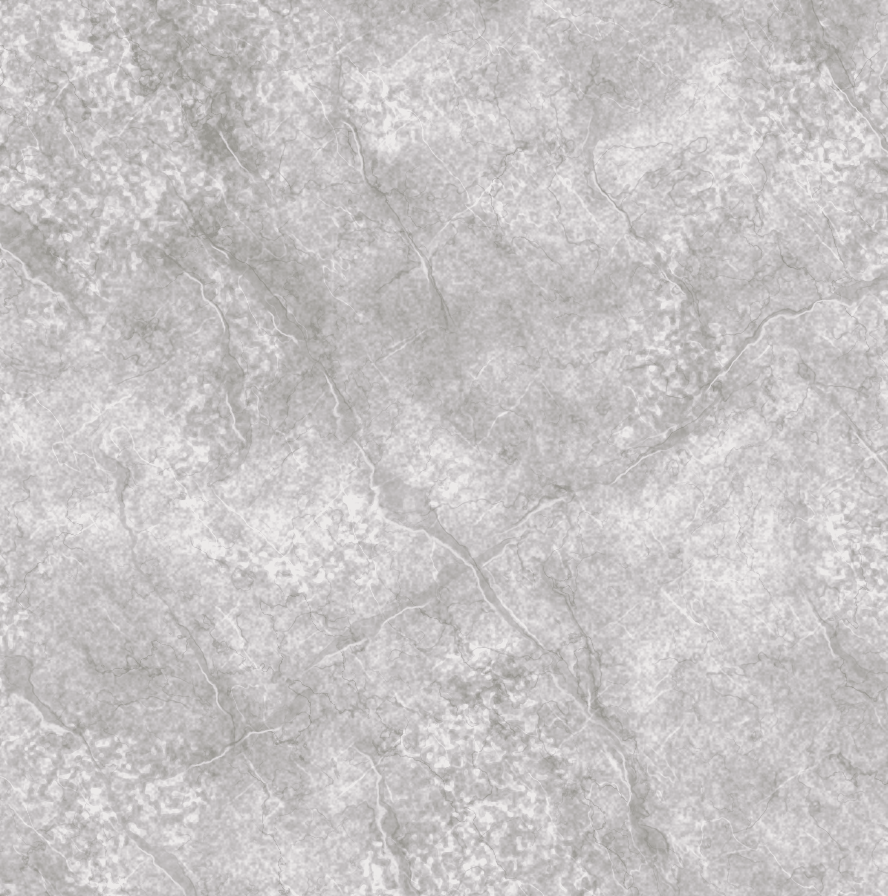
Write a WebGL 1 fragment shader that draws this texture.

```glsl
precision highp float;
// Pale grey marble: mottled, frosted stone crossed by diagonal veins.
// Layers of value noise set one tone; warped line distances add the veins,
// noise contours add the hairline cracks, and a jittered grid adds streaks.
uniform vec2 u_resolution;

float hash(vec2 p) {
  vec3 q = fract(p.xyx * 0.1031);
  q += dot(q, q.yzx + 33.33);
  return fract((q.x + q.y) * q.z);
}

float noise(vec2 p) {
  vec2 i = floor(p), f = fract(p);
  f = f * f * (3.0 - 2.0 * f);
  return mix(mix(hash(i), hash(i + vec2(1.0, 0.0)), f.x),
             mix(hash(i + vec2(0.0, 1.0)), hash(i + 1.0), f.x), f.y);
}

float fbm(vec2 p) {
  float sum = 0.0, amp = 0.52;
  for (int i = 0; i < 5; i++) {
    sum += amp * noise(p);
    p = mat2(0.8, 0.6, -0.6, 0.8) * p * 2.03 + 17.3;
    amp *= 0.5;
  }
  return sum;
}

vec2 fbm2(vec2 p) {
  return vec2(fbm(p), fbm(p + 41.7)) - 0.5;
}

// Coordinates along and across a line at the given angle
vec2 alongLine(vec2 p, float angle) {
  float c = cos(angle), s = sin(angle);
  return vec2(c * p.x + s * p.y, c * p.y - s * p.x);
}

// Thin contour of a noise field, broken up by a second field
float cracks(vec2 p, float width) {
  float line = 1.0 - smoothstep(0.0, width, abs(fbm(p) - 0.5));
  return line * smoothstep(0.42, 0.6, fbm(p * 0.8 + 63.0));
}

// Short tapered white scratches, one per chosen grid cell
float streaks(vec2 p, float cells, float px) {
  float sum = 0.0;
  vec2 g = p * cells;
  for (int y = -1; y <= 1; y++) {
    for (int x = -1; x <= 1; x++) {
      vec2 id = floor(g) + vec2(float(x), float(y));
      vec2 centre = id + vec2(hash(id + 3.1), hash(id + 8.7));
      float tilt = hash(id + 5.3);
      float angle = tilt < 0.55 ? 0.4 + tilt : -1.5 + 0.8 * tilt;
      vec2 q = alongLine(g - centre, angle);
      float taper = 1.0 - smoothstep(0.1, 0.2 + 0.65 * hash(id + 1.9), abs(q.x));
      float line = 1.0 - smoothstep(0.0, 0.0012 + px, abs(q.y) / cells);
      sum += line * taper * step(0.5, hash(id + 12.4));
    }
  }
  return min(sum, 1.0);
}

// Diagonal veins: x = soft shadow, y = grey body, z = white edge, w = dark edge
vec4 veins(vec2 p, float px) {
  vec4 v = vec4(0.0);
  for (int i = 0; i < 19; i++) {
    float k = float(i);
    vec2 centre = fract(vec2(0.42, 0.50) + k * vec2(0.7549, 0.5698));
    float angle = -0.86 - 0.45 * hash(vec2(k, 4.0)) * min(k, 1.0);
    if (mod(k, 5.0) == 2.0) angle = 0.5;
    vec2 q = alongLine(p - centre, angle);
    float reach = 0.13 + 0.45 / (1.0 + 0.7 * k);
    float taper = 1.0 - smoothstep(0.5 * reach, reach, abs(q.x));
    float swell = noise(vec2(q.x * 17.0, k * 7.0));
    float width = (0.0015 + 0.012 * swell * swell) * taper;
    float body = 1.0 - smoothstep(width - px, width + px, abs(q.y));
    float light = 1.0 - smoothstep(0.0, 0.0018 + px, abs(q.y + width));
    light *= smoothstep(0.45, 0.65, noise(vec2(q.x * 22.0, k * 5.0 + 2.0)));
    float dark = 1.0 - smoothstep(0.0, 0.001 + px, abs(q.y - width));
    dark *= smoothstep(0.3, 0.6, noise(vec2(q.x * 25.0, k * 9.0 + 4.0)));
    v = max(v, taper * vec4(exp(-abs(q.y) * 40.0), body, light, dark));
  }
  return v;
}

void main() {
  vec2 p = gl_FragCoord.xy / u_resolution.y;
  float px = 1.0 / u_resolution.y;
  vec2 bend = fbm2(p * 5.0);
  vec2 jag = fbm2(p * 34.0 + 9.0);

  // Mottled ground, from broad clouds down to sharp grain
  float tone = -0.04 + 2.1 * (fbm(p * 4.5 + bend) - 0.5);
  tone += 1.5 * (fbm(p * 23.0 + 3.0 * bend + 5.0) - 0.5);
  tone += 0.7 * (noise(p * 150.0 + 3.0 * jag) - 0.5);
  tone += 0.95 * (noise(p * 310.0) - 0.5) + 0.45 * (noise(p * 490.0 + 7.0) - 0.5);

  // Frosted patches of bright crystals and dark pits
  float frost = smoothstep(0.48, 0.64, fbm(p * 6.5 + 2.0 * bend + 23.0));
  float crystal = noise(p * 165.0 + 2.0 * jag);
  tone += frost * (0.8 * smoothstep(0.5, 0.75, crystal) - 0.4 * smoothstep(0.4, 0.2, crystal));

  // Hairline cracks, coarse and fine, stretched down the diagonal
  vec2 slant = alongLine(p, -0.95) * vec2(0.65, 1.2);
  tone -= 0.95 * cracks(slant * 8.0 + 0.4 * jag, 0.014);
  tone -= 0.8 * cracks(p * 17.0 + bend + 31.0, 0.026);
  tone -= 0.6 * cracks(p * 36.0 + 2.0 * bend + 11.0, 0.04);
  tone += 0.7 * cracks(slant * 13.0 + 57.0, 0.016);

  // Veins and scratches
  vec4 vein = veins(p + 0.10 * bend + 0.022 * jag, px);
  tone -= 0.35 * vein.x;
  tone = mix(tone, -0.7 + 0.5 * tone, 0.65 * vein.y);
  tone -= 0.8 * vein.w;
  tone = mix(tone, 1.15, 0.8 * vein.z);
  vec2 frayed = p + 0.03 * bend + 0.016 * jag;
  tone += 0.75 * streaks(frayed, 8.0, px) + 0.6 * streaks(frayed + 3.7, 17.0, px);

  // Warm grey shadows, cool grey middle, near-white lights
  vec3 middle = vec3(0.775, 0.761, 0.766);
  vec3 shade = mix(middle, vec3(0.68, 0.67, 0.66), clamp(-tone, 0.0, 1.8));
  vec3 colour = mix(shade, vec3(0.90, 0.89, 0.89), clamp(tone, 0.0, 1.2));
  gl_FragColor = vec4(colour, 1.0);
}
```
